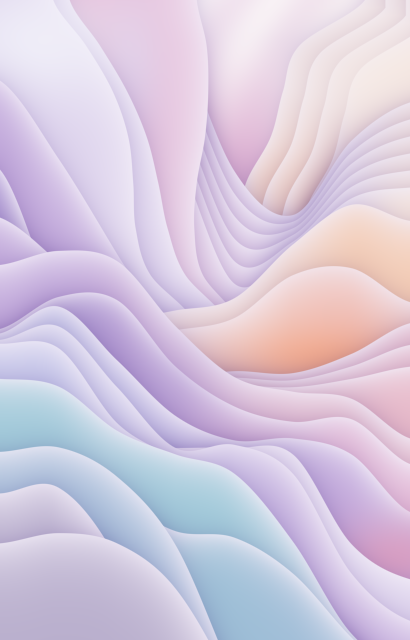
Reproduce this background procedurally as a Shadertoy shader.

```glsl
// Soft pastel silk folds, stacked from back to front.
// Every fold is a half-plane bounded by a smooth spline; its distance drives
// a pale rim, a fade into the body colour and a faint shade on what lies behind.

const vec3 CREAM  = vec3(.96, .89, .85);
const vec3 PEACH  = vec3(.96, .80, .70);
const vec3 CORAL  = vec3(.94, .71, .66);
const vec3 PINK   = vec3(.90, .74, .85);
const vec3 ROSE   = vec3(.91, .73, .79);
const vec3 MIST   = vec3(.87, .83, .93);
const vec3 LILAC  = vec3(.76, .66, .86);
const vec3 VIOLET = vec3(.67, .58, .82);
const vec3 PERI   = vec3(.75, .76, .91);
const vec3 TEAL   = vec3(.62, .79, .85);
const vec3 BLUE   = vec3(.62, .73, .84);
const vec3 MAUVE  = vec3(.72, .68, .80);

// Cubic spline through eight even knots on 0..1: value and slope
vec2 spline(vec4 a, vec4 b, float t) {
    float k[8] = float[8](a.x, a.y, a.z, a.w, b.x, b.y, b.z, b.w);
    float s = clamp(t, 0., 1.) * 7.;
    int i = int(min(s, 6.));
    float f = s - float(i), p = k[i], q = k[i + 1];
    float m = .5 * (q - k[max(i - 1, 0)]);
    float n = .5 * (k[min(i + 2, 7)] - p);
    float c2 = 3. * (q - p) - 2. * m - n, c3 = 2. * (p - q) + m + n;
    return vec2(p + f * (m + f * (c2 + f * c3)),
                7. * (m + f * (2. * c2 + 3. * f * c3)));
}

// Lays a lit fold over the colour; d is positive inside it
vec3 fold(vec3 col, float d, vec3 body, float width) {
    float px = .75 / iResolution.y;
    vec3 rim = mix(body, vec3(.95, .93, .97), .8);
    vec3 lit = mix(body, rim, exp(-max(d, 0.) / width));
    col *= 1. - vec3(.08, .10, .05) * exp(min(d, 0.) / .018);
    return mix(col, lit, smoothstep(-px, px, d));
}

// Fold lying below a height curve, tinted from left to right
vec3 ridge(vec3 col, vec2 uv, vec4 a, vec4 b, vec3 left, vec3 right, float width) {
    vec2 e = spline(a, b, uv.x);
    float slope = e.y * iResolution.y / iResolution.x;
    float d = (e.x - uv.y) / sqrt(1. + slope * slope);
    return fold(col, d, mix(left, right, smoothstep(.1, .9, uv.x)), width);
}

// Signed distance to a hanging curve in the upper half, positive on its left
float drape(vec2 uv, vec4 a, vec4 b) {
    float aspect = iResolution.x / iResolution.y;
    vec2 e = spline(a, b, 2. * (1. - uv.y));
    float slope = 2. * aspect * e.y;
    return (e.x - uv.x) * aspect / sqrt(1. + slope * slope);
}

vec3 glow(vec3 col, vec2 uv, vec2 centre, vec2 radius, vec3 tint, float amount) {
    vec2 q = (uv - centre) / radius;
    return mix(col, tint, amount * exp(-dot(q, q)));
}

void mainImage(out vec4 fragColor, in vec2 fragCoord) {
    vec2 uv = fragCoord / iResolution.xy;

    // Backdrop with slanted streaks
    vec3 col = mix(PINK, vec3(.96, .92, .95), smoothstep(.72, .96, uv.y));
    float streak = sin(34. * uv.x - 22. * uv.y + 2. * sin(9. * uv.y));
    col += vec3(.012, .025, .012) * streak * smoothstep(.65, .8, uv.y);

    // Cream drapes on the right
    for (int i = 0; i < 4; i++) {
        vec2 q = uv - vec2(.05, -.012) * float(i);
        float d = -drape(q, vec4(.89, .73, .69, .66), vec4(.60, .58, .58, .58));
        col = fold(col, d, mix(PEACH, CREAM, smoothstep(.72, .88, uv.y)), .035);
    }
    col = glow(col, uv, vec2(.92, .86), vec2(.2, .13), vec3(.97, .93, .91), .7);

    // Nested bowl folds in the centre
    for (int i = 0; i < 6; i++) {
        float t = float(i) / 5.;
        vec4 a = mix(vec4(1.2, 1.2, 1.1, .95), vec4(1., .95, .88, .76), t);
        vec4 b = mix(vec4(.733, .664, .78, .84), vec4(.557, .612, .69, .707), t);
        vec3 right = mix(MIST, CREAM, smoothstep(.75, 1., uv.x));
        col = ridge(col, uv, a, b, PINK, right, .025);
    }

    // Tall sheets sweeping down from the upper left
    col = fold(col, drape(uv, vec4(.48, .504, .508, .50), vec4(.48, .474, .494, .58)), PINK, .05);
    col = glow(col, uv, vec2(.32, .88), vec2(.08, .12), MIST, .6);
    col = fold(col, drape(uv, vec4(.17, .244, .31, .358), vec4(.386, .409, .451, .55)), MIST, .03);
    col = fold(col, drape(uv, vec4(.13, .21, .275, .313), vec4(.325, .331, .366, .47)), MIST, .04);
    col = glow(col, uv, vec2(.08, .93), vec2(.2, .09), vec3(.95, .95, .98), .8);

    // Violet slopes at the left
    col = ridge(col, uv, vec4(.874, .752, .603, .45), vec4(.2), LILAC, MIST, .035);
    col = ridge(col, uv, vec4(.735, .52, .4, .3), vec4(.2), VIOLET, VIOLET, .025);
    col = ridge(col, uv, vec4(.66, .59, .5, .4), vec4(.2), LILAC, LILAC, .03);

    // Warm hills
    col = ridge(col, uv, vec4(.5, .5, .5, .515), vec4(.534, .618, .68, .655), CREAM, PEACH, .04);
    col = ridge(col, uv, vec4(.47, .47, .47, .484), vec4(.503, .57, .581, .528), PEACH, CORAL, .055);
    col = glow(col, uv, vec2(.79, .44), vec2(.18, .045), vec3(.97, .68, .55), .8);
    for (int i = 0; i < 3; i++) {
        float t = float(i) / 2.;
        vec4 b = mix(vec4(.42, .417, .447, .495), vec4(.40, .395, .408, .427), t);
        col = ridge(col, uv, vec4(.41), b, CORAL, ROSE, .025);
    }

    // Lavender river crossing the middle
    col = ridge(col, uv, vec4(.586, .608, .592, .49), vec4(.411, .388, .377, .315), LILAC, ROSE, .035);
    col = ridge(col, uv, vec4(.486, .536, .531, .427), vec4(.365, .341, .345, .275), VIOLET, PINK, .025);
    col = glow(col, uv, vec2(.38, .38), vec2(.15, .09), VIOLET, .4);
    col = ridge(col, uv, vec4(.479, .521, .437, .35), vec4(.312, .315, .29, .2), PERI, LILAC, .03);
    col = glow(col, uv, vec2(.97, .13), vec2(.16, .06), vec3(.87, .62, .75), .8);
    col = ridge(col, uv, vec4(.3), vec4(.3, .29, .15, .095), MIST, MIST, .03);
    col = ridge(col, uv, vec4(.469, .49, .395, .30), vec4(.305, .26, .104, .03), PERI, LILAC, .045);

    // Cool waves and the front domes
    col = ridge(col, uv, vec4(.463, .456, .339, .28), vec4(.2, .1, 0., -.1), PERI, PERI, .04);
    col = ridge(col, uv, vec4(.408, .396, .327, .29), vec4(.26, .154, .01, -.05), TEAL, TEAL, .035);
    col = ridge(col, uv, vec4(.27, .26, .22, .17), vec4(.16, .104, .004, -.08), TEAL, BLUE, .03);
    col = ridge(col, uv, vec4(.294, .301, .255, .148), vec4(-.06, -.25, -.4, -.5), BLUE, BLUE, .045);
    col = ridge(col, uv, vec4(.229, .238, .125, -.1), vec4(-.5), MAUVE, MAUVE, .05);
    col = ridge(col, uv, vec4(.151, .167, .151, .08), vec4(-.08, -.3, -.5, -.7), MAUVE, MAUVE, .05);

    fragColor = vec4(clamp(col, 0., 1.), 1.);
}
```
